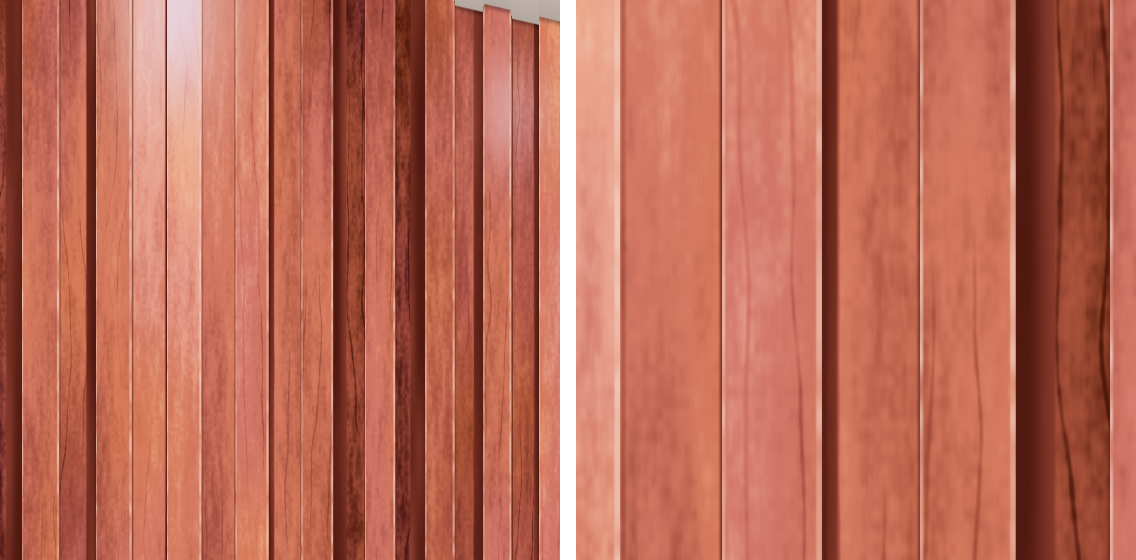
Left, the full canvas; right, a detail of the centre.
Write a WebGL 2 fragment shader that draws this texture.

```glsl
#version 300 es
precision highp float;
// Reddish timber wall of upright slats that narrow to the right in perspective.
// Each repeat has a raised front face, a recessed face and a shadow gap;
// stretched noise gives the grain, soft lamps light it from above.

uniform vec2 u_resolution;
out vec4 outColor;

// Slat layout: left edge of repeat k is START + PITCH * k - SHRINK * k * k
const float START = 0.039;
const float PITCH = 0.1341;
const float SHRINK = 0.00234;
const float FRONT_SHARE = 0.5;
const float EDGE_WIDTH = 0.0026;

// Per-repeat variation, first entry is the repeat cut by the left border.
// A negative gap lies on the left of the recessed face.
const float FRONT_TONE[10] = float[](0.3, 0.45, 0.43, 0.60, 0.53, 0.43, 0.46, 0.40, 0.46, 0.60);
const float RECESS_TONE[10] = float[](0.2, 0.37, 0.56, 0.41, 0.43, 0.24, 0.18, 0.34, 0.32, 0.3);
const float GAP[10] = float[](0.21, 0.13, 0.025, 0.01, -0.085, -0.21, 0.25, 0.17, 0.09, 0.1);

const vec3 DEEP = vec3(0.31, 0.09, 0.055);
const vec3 BROWN = vec3(0.64, 0.30, 0.235);
const vec3 COPPER = vec3(0.83, 0.47, 0.375);
const vec3 PEACH = vec3(0.92, 0.64, 0.53);
const vec3 PALE = vec3(0.95, 0.82, 0.75);
const vec3 COOL_LIGHT = vec3(0.91, 0.85, 0.91);
const vec3 CEILING = vec3(0.76, 0.71, 0.68);

float hash(vec2 p) {
  vec3 q = fract(p.xyx * vec3(0.1031, 0.1030, 0.0973));
  q += dot(q, q.yzx + 33.33);
  return fract((q.x + q.y) * q.z);
}

float noise(vec2 p) {
  vec2 i = floor(p), f = fract(p);
  f = f * f * (3.0 - 2.0 * f);
  return mix(mix(hash(i), hash(i + vec2(1, 0)), f.x),
             mix(hash(i + vec2(0, 1)), hash(i + vec2(1, 1)), f.x), f.y);
}

float fbm(vec2 p) {
  float sum = 0.0, amp = 0.5;
  for (int i = 0; i < 4; i++) {
    sum += amp * noise(p);
    p = p * 2.03 + 17.1;
    amp *= 0.5;
  }
  return sum;
}

float spot(vec2 p, vec2 center, vec2 radius) {
  vec2 d = (p - center) / radius;
  return exp(-dot(d, d));
}

vec3 woodRamp(float t) {
  vec3 c = mix(DEEP, BROWN, smoothstep(0.0, 0.27, t));
  c = mix(c, COPPER, smoothstep(0.22, 0.52, t));
  c = mix(c, PEACH, smoothstep(0.5, 0.76, t));
  return mix(c, PALE, smoothstep(0.74, 1.0, t));
}

// Tone offset of the wood: broad streaks, fibres, pores and thin dark veins
float grain(vec2 p, float id) {
  vec2 q = p + vec2(id * 3.7, id * 7.3);
  float streak = fbm(q * vec2(32.0, 3.0)) - 0.47;
  float fibre = fbm(q * vec2(150.0, 24.0)) - 0.47;
  float pores = noise(q * vec2(240.0, 150.0)) - 0.5;
  float rings = q.x * 34.0 + 2.2 * noise(q * vec2(5.0, 2.6)) + 0.3 * noise(q * vec2(30.0, 14.0));
  float vein = 1.0 - smoothstep(0.0, 0.08, abs(fract(rings) - 0.5));
  vein *= smoothstep(0.42, 0.7, noise(q * vec2(9.0, 4.0) + 5.0));
  return 0.32 * streak + 0.2 * fibre + 0.07 * pores - 0.13 * vein;
}

void main() {
  vec2 uv = gl_FragCoord.xy / u_resolution;
  float px = 1.0 / min(u_resolution.x, u_resolution.y);

  // Repeat index, position inside it and its width
  float along = (PITCH - sqrt(PITCH * PITCH - 4.0 * SHRINK * (uv.x - START))) / (2.0 * SHRINK);
  float k = floor(along), u = along - k;
  float width = PITCH - 2.0 * SHRINK * along;
  int slot = clamp(int(k) + 1, 0, 9);
  float face = step(FRONT_SHARE, u);
  float id = k * 2.0 + face + 4.0;

  // Faces and shadow gap
  float half_ = 0.5 * FRONT_SHARE;
  float front = clamp((half_ - abs(u - half_)) * width / px + 0.5, 0.0, 1.0);
  float gap = GAP[slot];
  float fromGapSide = gap > 0.0 ? 1.0 - u : u - FRONT_SHARE;
  float soft = max(px, 0.0018);
  float shadow = 1.0 - smoothstep(-soft, soft, (fromGapSide - abs(gap)) * width);
  shadow *= 1.0 - front;

  // Light and wood tone
  float lamp = spot(uv, vec2(0.315, 1.0), vec2(0.10, 0.21));
  float warm = spot(uv, vec2(0.30, 0.72), vec2(0.20, 0.34));
  float sideLamp = spot(uv, vec2(0.915, 0.80), vec2(0.06, 0.10));
  float dimTop = spot(uv, vec2(0.65, 1.05), vec2(0.20, 0.36)) + 0.6 * spot(uv, vec2(0.06, 1.05), vec2(0.12, 0.25));
  float tone = mix(RECESS_TONE[slot], FRONT_TONE[slot], front);
  tone += grain(uv, id) + 0.13 * warm + 0.16 * lamp + 0.10 * sideLamp - 0.17 * dimTop;
  tone -= 0.04 * (1.0 - smoothstep(0.0, 0.45, uv.y));
  float depth = 0.05 + 0.07 * fromGapSide / max(abs(gap), 0.01) + 0.12 * (noise(uv * vec2(60.0, 5.0)) - 0.5);
  tone = mix(tone, depth, 0.93 * shadow);

  // Rose and orange drift, then the cool lamp sheen
  vec3 color = woodRamp(clamp(tone, 0.0, 1.0));
  float drift = noise(vec2(uv.x * 16.0 + id * 5.1, uv.y * 4.0)) - 0.5;
  color += drift * vec3(0.03, 0.03, -0.07) * (1.0 - shadow);
  float sheen = (0.85 * lamp + 0.40 * sideLamp) * mix(0.6, 1.0, front);
  color = mix(color, COOL_LIGHT, sheen * (1.0 - 0.9 * shadow));

  // Worn pale arrises, with dark seams beside them
  float arris = min(u, abs(u - FRONT_SHARE + 0.012)) * width;
  float wear = 0.2 + 0.6 * noise(vec2(id * 9.0, uv.y * 55.0));
  float line = 1.0 - smoothstep(0.4 * EDGE_WIDTH, EDGE_WIDTH + px * 0.5, arris);
  color = mix(color, PALE, line * wear * front * (1.0 - 0.5 * dimTop));
  float seam = min(1.0 - u, abs(u - FRONT_SHARE - 0.015)) * width;
  float seamDark = (1.0 - smoothstep(0.0, EDGE_WIDTH, seam)) * (1.0 - front);
  color = mix(color, DEEP, seamDark * (0.2 + 0.5 * hash(vec2(id, 3.0))));

  // Sloping ceiling, stepped between front and recessed faces
  float drop = 0.23 * uv.x - mix(0.177, 0.1918, front);
  float above = uv.y - (1.0 - drop);
  color *= 1.0 - 0.3 * smoothstep(-0.012, 0.0, above) * step(0.0, drop);
  vec3 ceiling = CEILING * (0.92 + 1.6 * clamp(above, 0.0, 0.05));
  color = mix(color, ceiling, smoothstep(-px, px, above));

  outColor = vec4(clamp(color, 0.0, 1.0), 1.0);
}
```
